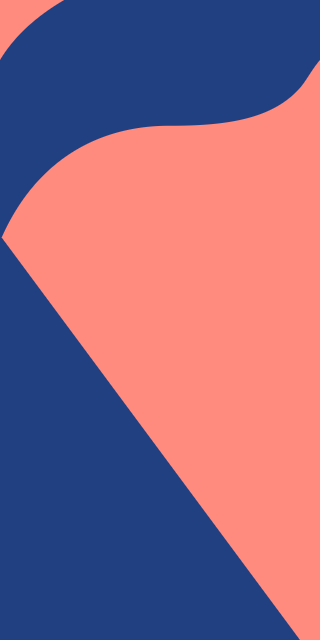
A Shadertoy shader for this background:

```glsl
#define NAVY vec3(0.129, 0.251, 0.510)
#define CORAL vec3(1.0, 0.541, 0.494)
#define TIP vec2(0.0052, 1.2578)
#define CREST vec2(0.534, 1.607)
#define BEND vec2(0.943, 1.732)
#define FOOT vec2(0.9375, 0.0)

vec2 bezier(vec2 a, vec2 b, vec2 c, vec2 d, float t) {
    float s = 1.0 - t;
    return s*s*s*a + 3.0*s*s*t*b + 3.0*s*t*t*c + t*t*t*d;
}

// Approximate signed distance above a curve whose x rises with t
float aboveCurve(vec2 p, vec2 a, vec2 b, vec2 c, vec2 d) {
    float lo = 0.0, hi = 1.0;
    for (int i = 0; i < 18; i++) {
        float mid = 0.5 * (lo + hi);
        if (bezier(a, b, c, d, mid).x < p.x) lo = mid;
        else hi = mid;
    }
    float t = 0.5 * (lo + hi), s = 1.0 - t;
    vec2 tangent = normalize(s*s*(b - a) + 2.0*s*t*(c - b) + t*t*(d - c));
    vec2 offset = p - bezier(a, b, c, d, t);
    return tangent.x * offset.y - tangent.y * offset.x;
}

// Three joined spans form the lower edge of the wave
float aboveWave(vec2 p) {
    if (p.x < CREST.x)
        return aboveCurve(p, TIP, vec2(0.109, 1.492), vec2(0.300, 1.609), CREST);
    if (p.x < BEND.x)
        return aboveCurve(p, CREST, vec2(0.716, 1.607), vec2(0.859, 1.630), BEND);
    return aboveCurve(p, BEND, vec2(0.961, 1.755), vec2(0.977, 1.786), vec2(1.0, 1.8125));
}

void mainImage(out vec4 fragColor, in vec2 fragCoord) {
    // Canvas spans 1 wide by 2 high
    vec2 p = fragCoord / iResolution.xy * vec2(1.0, 2.0);
    float pixel = max(1.0 / iResolution.x, 2.0 / iResolution.y);

    // Coral body between the wave and the diagonal
    vec2 along = normalize(FOOT - TIP);
    float aboveDiagonal = dot(p - TIP, vec2(-along.y, along.x));
    float body = min(-aboveWave(p), aboveDiagonal);

    // Coral patch in the upper left corner
    float corner = aboveCurve(p, vec2(0.0, 1.8125), vec2(0.047, 1.891),
                              vec2(0.120, 1.953), vec2(0.2005, 2.0));

    float coverage = clamp(max(body, corner) / pixel + 0.5, 0.0, 1.0);
    fragColor = vec4(mix(NAVY, CORAL, coverage), 1.0);
}
```
